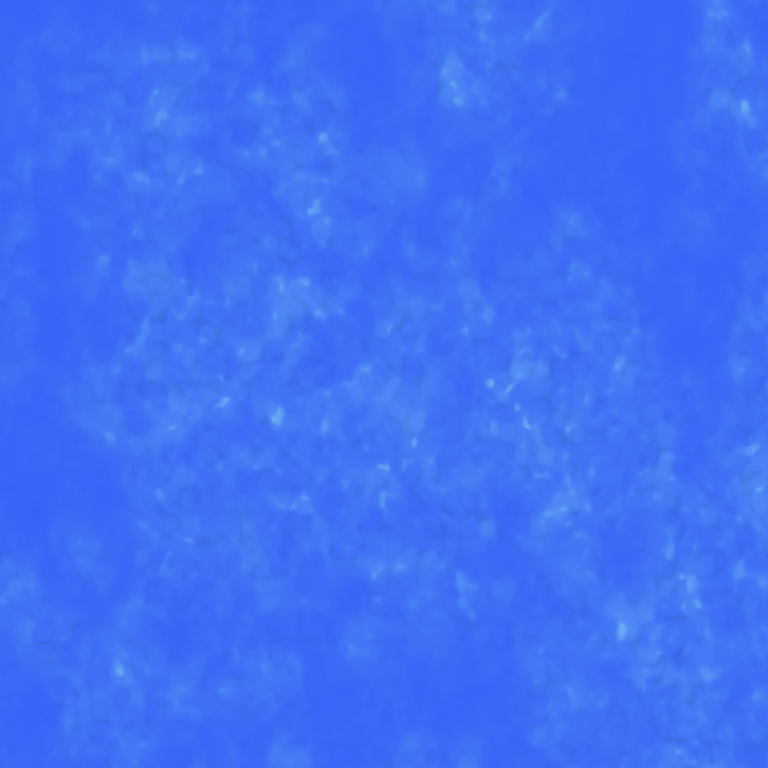
Write a WebGL 2 fragment shader that draws this texture.

```glsl
#version 300 es
precision highp float;
// Mottled blue surface: soft drifting patches of small pale grains with rare glints.
uniform vec2 u_resolution;
out vec4 fragColor;

vec3 hash3(vec2 p) {
  vec3 q = fract(vec3(p.xyx) * vec3(0.1031, 0.1030, 0.0973));
  q += dot(q, q.yxz + 33.33);
  return fract((q.xxy + q.yzz) * q.zyx);
}

// Soft cellular noise with boxy cells: x = blended brightness, y = distance to the seam.
vec2 softCells(vec2 p, float sharpness) {
  vec2 cell = floor(p);
  float sum = 0.0, total = 0.0, nearest = 9.0, second = 9.0;
  for (int j = -1; j <= 1; j++) {
    for (int i = -1; i <= 1; i++) {
      vec2 id = cell + vec2(i, j);
      vec3 rnd = hash3(id + 17.0);
      vec2 offset = id + 0.1 + 0.8 * rnd.xy - p;
      vec2 squared = offset * offset;
      float d2 = length(squared);
      float weight = exp(-sharpness * d2);
      sum += weight * rnd.z;
      total += weight;
      second = min(second, max(nearest, d2));
      nearest = min(nearest, d2);
    }
  }
  return vec2(sum / total, sqrt(second) - sqrt(nearest));
}

void main() {
  vec2 uv = gl_FragCoord.xy / u_resolution.y;

  // Gentle bending keeps the grains irregular
  vec2 bent = uv + 0.004 * sin(uv.yx * vec2(41.0, 33.0) + 2.0 * sin(uv * 19.0));

  // Broad patches, taller than wide, denser to the lower right
  float patches = 0.40 * softCells(bent * vec2(6.5, 3.6) + 3.0, 3.5).x
                + 0.34 * softCells(bent * vec2(13.0, 8.0) + 40.0, 4.0).x
                + 0.26 * softCells(bent * vec2(25.0, 19.0) + 80.0, 4.0).x;
  patches += 0.14 * (uv.x - 0.5) - 0.10 * (uv.y - 0.5);
  float cover = smoothstep(0.29, 0.82, patches);

  // Grains and finer specks
  vec2 grain = softCells(bent * vec2(42.0, 36.0) + 120.0, 5.0);
  vec2 speck = softCells(bent * vec2(88.0, 78.0) + 200.0, 4.0);
  float seam = 1.0 - smoothstep(0.0, 0.4, grain.y);

  // Pale tone grows inside the patches
  float pale = 0.01 + 0.24 * cover + 0.08 * (grain.x - 0.5) + 0.06 * (speck.x - 0.5);
  pale += cover * (0.42 * grain.x * grain.x + 0.16 * (speck.x - 0.5));
  pale += 1.1 * cover * cover * grain.x * smoothstep(0.7, 1.0, speck.x);
  pale -= 0.05 * cover * seam;

  vec3 color = mix(vec3(0.22, 0.40, 0.965), vec3(0.37, 0.62, 0.95), clamp(pale, -0.08, 1.6));

  // Dull flecks along the seams
  float fleck = cover * seam * smoothstep(0.5, 0.15, speck.x);
  color -= fleck * vec3(0.015, 0.005, 0.07);

  fragColor = vec4(color, 1.0);
}
```
